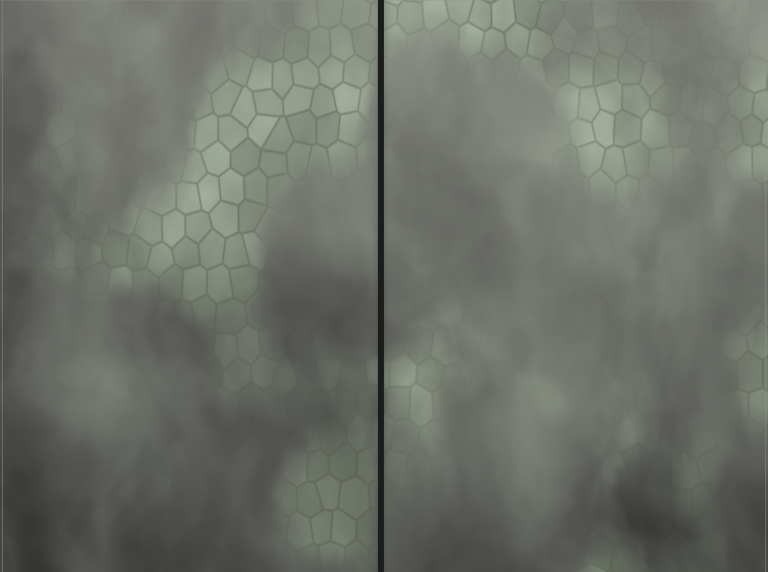
This texture is drawn by a Shadertoy shader. Its source:

```glsl
// Misty frosted panes over a faint honeycomb of pale green cells, split by a dark upright bar.

const vec3  HAZE_TINT   = vec3(1.00, 0.998, 0.965); // neutral grey mist
const vec3  LEAF_TINT   = vec3(0.98, 1.055, 0.940); // greenish clear patches
const vec3  VEIN_COLOR  = vec3(0.36, 0.385, 0.315);
const vec3  BAR_COLOR   = vec3(0.105, 0.110, 0.110);
const vec3  RIM_COLOR   = vec3(0.56, 0.57, 0.55);
const float BASE_TONE   = 0.335;
const float TOP_LIGHT   = 0.125;                    // brightening from bottom to top
const float MIST_DEPTH  = 0.36;
const float GLOW        = 0.085;
const vec2  CELL_SIZE   = vec2(0.043, 0.053);       // in canvas heights
const float CELL_JITTER = 0.50;
const float VEIN_WIDTH  = 0.038;                    // half width, in cells
const vec2  MIST_SCALE  = vec2(5.2, 3.0);
const vec2  PATCH_SCALE = vec2(6.2, 4.6);
const float BAR_CENTER  = 0.496;                    // fraction of canvas width
const float BAR_HALF    = 0.0052;                   // in canvas heights
const float RIM_INSET   = 0.0040;
const float RIM_HALF    = 0.0009;

float hash(vec2 p) {
    return fract(sin(dot(p, vec2(127.1, 311.7))) * 43758.5453);
}

float valueNoise(vec2 p) {
    vec2 i = floor(p), f = fract(p);
    f = f * f * f * (f * (f * 6.0 - 15.0) + 10.0);
    float low  = mix(hash(i), hash(i + vec2(1, 0)), f.x);
    float high = mix(hash(i + vec2(0, 1)), hash(i + vec2(1, 1)), f.x);
    return mix(low, high, f.y);
}

float fbm(vec2 p) {
    float sum = 0.0, amp = 0.53;
    for (int i = 0; i < 5; i++) {
        sum += amp * valueNoise(p);
        p = p * 2.03 + vec2(17.3, 9.1);
        amp *= 0.48;
    }
    return sum;
}

// Jittered seed of a cell; odd rows are shifted by half a cell.
vec2 cellSeed(vec2 id) {
    vec2 jitter = vec2(hash(id), hash(id + 53.7)) - 0.5;
    return id + 0.5 + vec2(0.5 * mod(id.y, 2.0), 0.0) + CELL_JITTER * jitter;
}

// Returns the distance to the nearest cell wall and a random value of the cell.
vec2 honeycomb(vec2 p) {
    vec2 base = floor(p), nearId = base, nearSeed = base;
    float best = 1e3;
    for (int y = -2; y <= 2; y++)
    for (int x = -2; x <= 2; x++) {
        vec2 id = base + vec2(x, y), seed = cellSeed(id);
        float d = dot(seed - p, seed - p);
        if (d < best) { best = d; nearId = id; nearSeed = seed; }
    }
    float wall = 1e3;
    for (int y = -2; y <= 2; y++)
    for (int x = -2; x <= 2; x++) {
        if (x == 0 && y == 0) continue;
        vec2 seed = cellSeed(nearId + vec2(x, y));
        wall = min(wall, dot(0.5 * (seed + nearSeed) - p, normalize(seed - nearSeed)));
    }
    return vec2(wall, hash(nearId + 7.9));
}

// Antialiased stripe mask from a signed distance.
float stripe(float d, float halfWidth, float px) {
    return 1.0 - smoothstep(halfWidth - 0.6 * px, halfWidth + 0.6 * px, abs(d));
}

void mainImage(out vec4 fragColor, in vec2 fragCoord) {
    float px = 1.0 / iResolution.y;
    vec2 uv = fragCoord * px;
    float width = iResolution.x * px;

    // Drifting mist, drawn out upright
    vec2 warp = vec2(fbm(uv * 4.0 + 31.0), fbm(uv * 4.0 + 67.0)) - 0.5;
    vec2 flow = uv + 0.13 * warp;
    float mist = fbm(flow * MIST_SCALE + 4.0);

    // Gaps in the mist where the cells show
    float gap = valueNoise(flow * PATCH_SCALE + 12.4);
    float clear = smoothstep(0.50, 0.95, gap + 0.45 * (mist - 0.5));

    float tone = BASE_TONE + TOP_LIGHT * uv.y + MIST_DEPTH * (mist - 0.5) + GLOW * clear;
    float green = clamp(0.25 + 0.9 * clear + 1.2 * (mist - 0.5), 0.0, 1.0);
    vec3 color = tone * mix(HAZE_TINT, LEAF_TINT, green);

    // Cells and veins
    vec2 cell = honeycomb(uv / CELL_SIZE);
    float soft = 0.022 + 0.6 * px / CELL_SIZE.x;
    float vein = 1.0 - smoothstep(VEIN_WIDTH - soft, VEIN_WIDTH + soft, cell.x);
    color *= 1.0 + (0.015 + 0.15 * clear) * (cell.y - 0.45);
    color = mix(color, VEIN_COLOR * (0.55 + tone), vein * (0.03 + 0.62 * clear));

    // Pale rims of the panes
    float side = min(uv.x, width - uv.x) - RIM_INSET;
    float rim = max(stripe(side, RIM_HALF, px), stripe(1.0 - uv.y, RIM_HALF, px));
    color = mix(color, RIM_COLOR, 0.55 * rim);

    // Upright bar with a soft shade beside it
    float bar = uv.x - BAR_CENTER * width;
    color *= 1.0 - 0.12 * exp(-max(abs(bar) - BAR_HALF, 0.0) / 0.004);
    color = mix(color, BAR_COLOR, stripe(bar, BAR_HALF, px));

    fragColor = vec4(clamp(color, 0.0, 1.0), 1.0);
}
```
